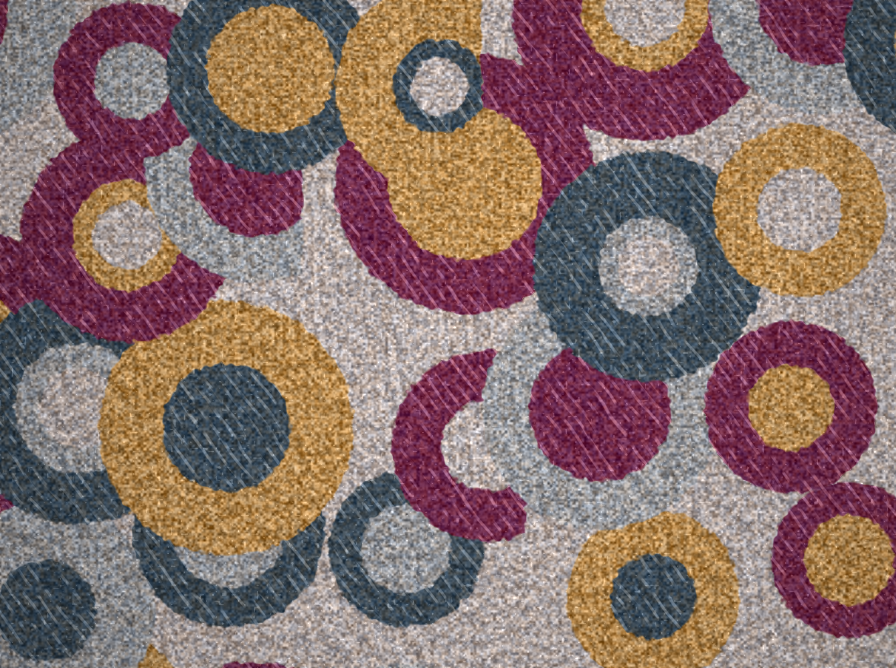
Reproduce this pattern procedurally as a WebGL 2 fragment shader.

```glsl
#version 300 es
precision highp float;
// Woven carpet of overlapping slate, gold, plum and grey rings on a cream ground.
uniform vec2 u_resolution;
out vec4 fragColor;

const vec3 CREAM = vec3(0.66, 0.62, 0.61);
const vec3 GREY  = vec3(0.56, 0.56, 0.57);
const vec3 GOLD  = vec3(0.67, 0.51, 0.30);
const vec3 SLATE = vec3(0.23, 0.28, 0.32);
const vec3 PLUM  = vec3(0.41, 0.15, 0.27);

float hash(vec2 p) {
  return fract(sin(dot(p, vec2(127.1, 311.7))) * 43758.5453);
}

float noise(vec2 p) {
  vec2 i = floor(p), f = fract(p);
  f = f * f * (3.0 - 2.0 * f);
  return mix(mix(hash(i), hash(i + vec2(1, 0)), f.x),
             mix(hash(i + vec2(0, 1)), hash(i + vec2(1, 1)), f.x), f.y);
}

// Soft coverage of the region where the signed distance is negative.
float cover(float d) {
  return 1.0 - smoothstep(-0.0025, 0.0025, d);
}

// Outer band colour: neighbours on the grid get different kinds.
vec3 bandColor(float kind, float pick) {
  if (kind < 0.5) return SLATE;
  if (kind < 1.5) return GOLD;
  if (kind < 2.5) return PLUM;
  if (kind < 3.5) return GREY;
  return pick < 0.5 ? SLATE : PLUM;
}

// Core colour chosen to contrast with its band.
vec3 coreColor(float kind, float pick) {
  if (kind < 0.5) return pick < 0.6 ? GOLD : GREY;
  if (kind < 1.5) return pick < 0.5 ? CREAM : SLATE;
  if (kind < 2.5) return pick < 0.7 ? GOLD : CREAM;
  if (kind < 3.5) return pick < 0.6 ? PLUM : SLATE;
  return pick < 0.5 ? GREY : GOLD;
}

// Jittered grid of rings, painted row by row so overlaps stay consistent.
vec3 rings(vec2 p) {
  vec3 col = CREAM;
  vec2 home = floor(p / 0.27);
  for (int y = -1; y <= 1; y++)
  for (int x = -1; x <= 1; x++) {
    vec2 cell = home + vec2(x, y);
    vec2 jitter = vec2(hash(cell + 3.1), hash(cell + 7.7)) - 0.5;
    vec2 q = p - (cell + 0.5 + 0.55 * jitter) * 0.27;
    float kind = mod(cell.x + 2.0 * cell.y, 5.0);
    float radius = mix(0.115, 0.2, hash(cell + 11.3));
    float core = radius * mix(0.42, 0.64, hash(cell + 17.9));
    float r = length(q);

    // Some rings are sliced off along a straight side.
    float slice = hash(cell + 23.5) > 0.8 ? q.x - 0.4 * radius : -1.0;
    col = mix(col, bandColor(kind, hash(cell + 29.3)), cover(max(r - radius, slice)));
    col = mix(col, coreColor(kind, hash(cell + 31.7)), cover(max(r - core, slice)));
    if (hash(cell + 37.1) > 0.7)
      col = mix(col, CREAM, cover(max(r - core * 0.62, slice)));
  }
  return col;
}

void main() {
  vec2 p = gl_FragCoord.xy / u_resolution.y;
  vec2 center = 0.5 * u_resolution / u_resolution.y;

  // Yarn tufts make the ring edges slightly ragged.
  vec2 ragged = vec2(noise(p * 130.0), noise(p * 130.0 + 57.0)) - 0.5;
  vec3 col = rings(p + 0.27 * vec2(4.0, 7.0) + 0.007 * ragged);
  float dark = 1.0 - smoothstep(0.28, 0.5, col.g);

  // Speckled pile: neutral grain with a little colour variation.
  float grain = noise(p * 235.0) + 0.6 * noise(p * 330.0 + 19.0) - 0.8;
  float tint = noise(p * 190.0 + 83.0) - 0.5;
  col += grain * mix(0.36, 0.2, dark);
  col += tint * vec3(0.07, 0.0, -0.08);

  // Broken diagonal twill threads, strongest on the dark yarns.
  float across = dot(p, vec2(0.8, 0.6)), along = dot(p, vec2(0.6, -0.8));
  float wave = sin(across * 400.0 + 2.5 * noise(p * 22.0));
  float dashes = noise(vec2(across * 120.0, along * 65.0));
  float thread = smoothstep(0.3, 1.0, wave) * smoothstep(0.3, 0.75, dashes);
  col += thread * mix(0.03, 0.2, dark) * vec3(1.0, 0.98, 0.97);

  // Bright stray fibres.
  col += 0.16 * smoothstep(0.8, 0.97, noise(p * 210.0 + 41.0));

  // Soft uneven light, falling off to the corners.
  vec2 away = p - center - vec2(0.08, 0.06);
  col *= 1.08 - 0.3 * dot(away, away);
  fragColor = vec4(clamp(col, 0.0, 1.0), 1.0);
}
```
